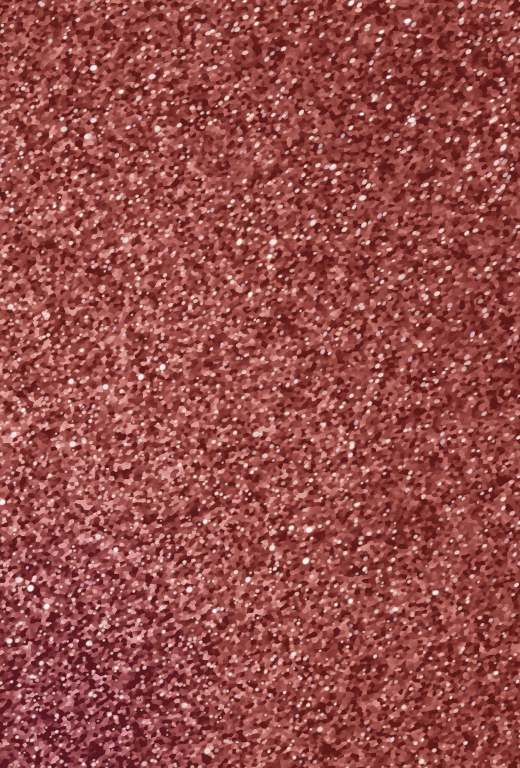
Give the GLSL for this texture, as a WebGL 2 fragment shader.

```glsl
#version 300 es
precision highp float;
// Rose-coloured glitter: dense soft flakes under scattered bright sparkles.

uniform vec2 u_resolution;
out vec4 fragColor;

const vec3 SHADOW = vec3(0.37, 0.10, 0.10);
const vec3 DEEP   = vec3(0.46, 0.16, 0.15);
const vec3 ROSE   = vec3(0.57, 0.26, 0.24);
const vec3 CORAL  = vec3(0.67, 0.35, 0.33);
const vec3 BLUSH  = vec3(0.77, 0.47, 0.44);
const vec3 PINK   = vec3(0.87, 0.61, 0.60);
const vec3 GLINT  = vec3(0.98, 0.89, 0.87);

vec3 hash3(vec2 p, float seed) {
    vec3 q = fract(vec3(p.xyx + seed) * vec3(0.1031, 0.1030, 0.0973));
    q += dot(q, q.yxz + 33.33);
    return fract((q.xxy + q.yzz) * q.zyx);
}

float valueNoise(vec2 p, float seed) {
    vec2 cell = floor(p), f = fract(p);
    f = f * f * (3.0 - 2.0 * f);
    float low = mix(hash3(cell, seed).x, hash3(cell + vec2(1, 0), seed).x, f.x);
    float high = mix(hash3(cell + vec2(0, 1), seed).x, hash3(cell + 1.0, seed).x, f.x);
    return mix(low, high, f.y);
}

vec2 rotate(vec2 p, float angle) {
    float c = cos(angle), s = sin(angle);
    return vec2(c * p.x + s * p.y, c * p.y - s * p.x);
}

// Jittered flakes whose random tones melt into each other.
float flakes(vec2 p, float softness, float seed) {
    vec2 cell = floor(p);
    float total = 0.0, weight = 0.0;
    for (int y = -1; y <= 1; y++)
    for (int x = -1; x <= 1; x++) {
        vec2 id = cell + vec2(x, y);
        vec3 rnd = hash3(id, seed);
        vec2 d = p - id - rnd.xy;
        float w = exp(-dot(d, d) / softness);
        total += w * rnd.z;
        weight += w;
    }
    return total / max(weight, 1e-6);
}

// Scattered slanted ellipses: x is coverage, y a random tint.
vec2 sparkles(vec2 p, float density, float radius, float stretch, float edge, float seed) {
    vec2 cell = floor(p);
    vec2 best = vec2(0.0);
    for (int y = -1; y <= 1; y++)
    for (int x = -1; x <= 1; x++) {
        vec2 id = cell + vec2(x, y);
        vec3 place = hash3(id, seed);
        vec3 look = hash3(id, seed + 57.0);
        vec2 d = rotate(p - id - place.xy, 0.2 + 0.8 * look.x);
        float r = radius * mix(0.6, 1.3, look.y);
        float dist = length(d * vec2(1.0 / stretch, stretch));
        float cover = 1.0 - smoothstep(r - edge, r + edge, dist);
        cover *= step(place.z, density) * mix(0.6, 1.0, look.z);
        if (cover > best.x) best = vec2(cover, look.x);
    }
    return best;
}

vec3 toneRamp(float t) {
    vec3 c = mix(SHADOW, DEEP, clamp(t / 0.14, 0.0, 1.0));
    c = mix(c, ROSE, clamp((t - 0.14) / 0.27, 0.0, 1.0));
    c = mix(c, CORAL, clamp((t - 0.41) / 0.27, 0.0, 1.0));
    c = mix(c, BLUSH, clamp((t - 0.68) / 0.18, 0.0, 1.0));
    return mix(c, PINK, clamp((t - 0.86) / 0.14, 0.0, 1.0));
}

vec3 sparkleColour(float tint) {
    vec3 warm = mix(vec3(0.98, 0.76, 0.66), GLINT, smoothstep(0.0, 0.35, tint));
    return mix(warm, vec3(0.93, 0.80, 0.90), smoothstep(0.8, 1.0, tint));
}

void main() {
    vec2 p = gl_FragCoord.xy / u_resolution.y;
    vec2 uv = gl_FragCoord.xy / u_resolution;
    float pixel = 1.0 / u_resolution.y;

    // Broad lighting: glow at the left, dim corners, coarser upper right.
    float glow = exp(-3.0 * dot(uv - vec2(0.15, 0.45), uv - vec2(0.15, 0.45)));
    float corner = exp(-14.0 * dot(uv - vec2(0.12, 0.04), uv - vec2(0.12, 0.04)));
    float coarse = smoothstep(0.5, 1.8, uv.x + uv.y);
    float patches = valueNoise(p * 9.0, 3.0) - 0.5;
    float light = 0.16 * glow - 0.16 * corner - 0.07 * coarse + 0.09 * patches;

    // Fine flakes, slightly stretched along the slant.
    vec2 slanted = rotate(p, 0.5) * vec2(0.88, 1.14);
    float grain = flakes(slanted * 190.0, 0.10, 11.0);
    float clumps = flakes(slanted * 95.0, 0.22, 29.0);
    float contrast = 1.12 + 0.3 * corner - 0.2 * coarse;
    float tone = 0.39 + light + contrast * (grain - 0.5) + 0.28 * (clumps - 0.5);
    vec3 colour = toneRamp(tone);
    colour += vec3(-0.02, -0.01, 0.04) * corner;

    // Small common sparkles, then rare large ones with a faint halo.
    float density = 0.24 + 0.16 * glow + 0.12 * corner + 0.6 * patches * 0.3;
    float size = mix(0.22, 0.29, coarse);
    float stretch = mix(1.08, 1.3, coarse);
    vec2 small = sparkles(p * 105.0, density, size, stretch, max(0.12, 52.0 * pixel), 71.0);
    colour = mix(colour, sparkleColour(small.y), small.x * 0.92);

    vec2 large = sparkles(p * 40.0, 0.13, 0.13, stretch, max(0.06, 20.0 * pixel), 103.0);
    vec2 halo = sparkles(p * 40.0, 0.13, 0.15, stretch, 0.15, 103.0);
    colour = mix(colour, PINK, halo.x * 0.25);
    colour = mix(colour, vec3(1.0, 0.96, 0.95), large.x);

    fragColor = vec4(clamp(colour, 0.0, 1.0), 1.0);
}
```
